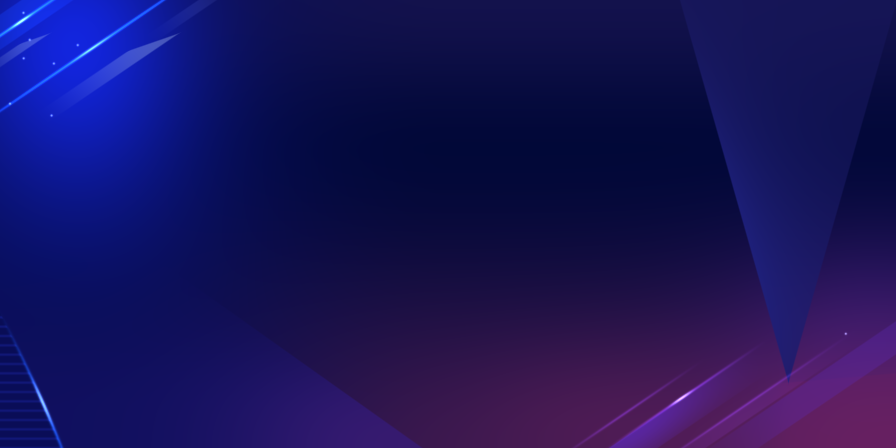
A WebGL 1 fragment shader for this background:

```glsl
precision highp float;

uniform vec2 u_resolution;

const vec3 NIGHT = vec3(0.005, 0.03, 0.22);
const vec3 INDIGO = vec3(0.075, 0.07, 0.30);
const vec3 PLUM = vec3(0.21, 0.09, 0.30);
const vec3 NAVY = vec3(0.03, 0.05, 0.33);
const vec3 ROYAL = vec3(0.06, 0.14, 0.80);
const vec3 AZURE = vec3(0.10, 0.45, 1.00);
const vec3 VIOLET = vec3(0.36, 0.16, 0.72);
const vec3 ROSE = vec3(0.46, 0.14, 0.38);
const vec3 ICE = vec3(0.75, 0.85, 1.00);

float hash(float n) {
  return fract(sin(n * 12.9898) * 43758.5453);
}

float glow(vec2 p, vec2 center, vec2 radius) {
  vec2 d = (p - center) / radius;
  return exp(-dot(d, d));
}

// Antialiased coverage of a signed distance, positive inside
float fill(float d, float px) {
  return smoothstep(-px, px, d);
}

float band(float x, float low, float high, float px) {
  return fill(x - low, px) * fill(high - x, px);
}

// Soft window along a streak
float span(float x, float center, float halfLength) {
  return 1.0 - smoothstep(0.0, halfLength, abs(x - center));
}

float line(float d, float width, float px) {
  float w = max(width, 0.7 * px);
  return exp(-d * d / (w * w));
}

// Thin line with a hot core; q is (along, across)
vec3 streak(vec2 q, vec2 center, float halfLength, vec3 tint, vec3 core, float px) {
  float body = line(q.y - center.y, 0.003, px);
  float fade = span(q.x, center.x, halfLength);
  float hot = span(q.x, center.x, 0.22 * halfLength);
  return body * (tint * fade + core * hot * hot);
}

// Glass sliver with a slanted tip and a fading tail
float shard(vec2 q, vec2 tip, float height, float px) {
  vec2 r = vec2(tip.x - q.x, q.y - tip.y) / height;
  float shape = band(r.y, 0.0, 1.0, px / height) * fill(r.x / 3.7 - r.y, px / height);
  return shape * (1.0 - smoothstep(1.0, 12.0, r.x));
}

vec3 backdrop(vec2 p) {
  vec3 c = mix(PLUM, NIGHT, smoothstep(-0.05, 0.68, p.y));
  c = mix(c, INDIGO, smoothstep(0.66, 1.02, p.y));
  c = mix(c, NAVY, 1.0 - smoothstep(0.15, 1.0, p.x));
  c += 0.45 * ROYAL * glow(p, vec2(0.16, 0.95), vec2(0.24, 0.26));
  return c + 0.30 * ROYAL * glow(p, vec2(0.18, 0.75), vec2(0.28, 0.32));
}

void main() {
  float px = 1.0 / u_resolution.y;
  vec2 p = gl_FragCoord.xy * px;
  p.x *= 2.0 * u_resolution.y / u_resolution.x;
  vec2 q = vec2(dot(p, vec2(0.827, 0.562)), dot(p, vec2(-0.562, 0.827)));
  vec3 c = backdrop(p);

  // Lower left wedge
  float wedge = fill(dot(p - vec2(0.943, 0.0), vec2(-0.579, -0.815)), px);
  vec3 wedgeTint = mix(vec3(0.06, 0.06, 0.37), vec3(0.20, 0.10, 0.44),
                       glow(p, vec2(0.85, 0.0), vec2(0.35, 0.25)));
  c = mix(c, wedgeTint, wedge * (1.0 - smoothstep(0.08, 0.45, p.y)));

  // Lower right warmth
  c = mix(c, VIOLET, 0.35 * glow(p, vec2(1.95, 0.22), vec2(0.32, 0.25)));
  c = mix(c, ROSE, 0.75 * glow(p, vec2(2.0, 0.0), vec2(0.42, 0.24)));
  c = mix(c, ROSE, 0.35 * glow(p, vec2(1.35, 0.05), vec2(0.35, 0.2)));

  // Beam opening upward from its apex
  vec2 b = p - vec2(1.76, 0.146);
  float beam = fill(0.273 * b.y - 0.962 * abs(b.x), px);
  float leftGlow = exp(-6.0 * max(0.962 * b.x + 0.273 * b.y, 0.0));
  vec3 beamTint = mix(vec3(0.09, 0.09, 0.36), vec3(0.12, 0.13, 0.50),
                      leftGlow * span(p.y, 0.45, 0.6));
  c = mix(c, beamTint, beam * mix(0.55, 0.9, leftGlow));
  float facet = fill(0.087 * b.x - b.y, px) * smoothstep(-0.06, 0.02, b.x);
  c = mix(c, vec3(0.40, 0.12, 0.38), 0.4 * facet);

  // Lower right diagonal panels and streaks
  float panel = band(q.y, -0.825, -0.764, px) * span(q.x, 1.2, 0.36);
  c = mix(c, VIOLET, 0.75 * panel * smoothstep(-0.86, -0.764, q.y));
  c += 0.13 * VIOLET * band(q.y, -0.885, -0.856, px) * span(q.x, 1.4, 0.35);
  c = mix(c, VIOLET, 0.32 * band(q.y, -0.951, -0.89, px) * smoothstep(1.2, 1.55, q.x));
  c += streak(q, vec2(1.321, -0.763), 0.24, 0.6 * VIOLET, 0.7 * ICE, px);
  c += streak(q, vec2(1.20, -0.720), 0.22, 0.4 * VIOLET, vec3(0.0), px);
  c += streak(q, vec2(1.42, -0.856), 0.32, 0.35 * VIOLET, vec3(0.0), px);

  // Upper left streaks and slivers
  c += 0.12 * AZURE * band(q.y, 0.735, 0.80, px) * span(q.x, 0.58, 0.3);
  c += 0.07 * ICE * band(q.y, 0.555, 0.578, px) * span(q.x, 0.92, 0.14);
  c += streak(q, vec2(0.672, 0.622), 0.42, 0.9 * AZURE, 0.5 * ICE, px);
  c += streak(q, vec2(0.575, 0.761), 0.22, AZURE, 0.8 * ICE, px);
  c = mix(c, ICE, 0.32 * shard(q, vec2(0.85, 0.541), 0.031, px));
  c = mix(c, ICE, 0.28 * shard(q, vec2(0.611, 0.703), 0.018, px));

  // Striped corner behind a curved glowing rim
  float rim = 0.138 - 0.4 * p.y - 0.19 * p.y * p.y - p.x;
  float stripe = smoothstep(0.25, 0.5, abs(fract(p.y * 48.0) - 0.5));
  c = mix(c, mix(NAVY, vec3(0.07, 0.10, 0.50), stripe), 0.75 * fill(rim, px));
  float hot = span(p.y, 0.1, 0.09);
  c += line(rim, 0.004, px) * (0.55 * AZURE * span(p.y, 0.08, 0.24) + 0.6 * ICE * hot * hot);

  // Scattered sparks
  for (int i = 0; i < 7; i++) {
    float n = float(i) + 1.0;
    vec2 spot = vec2(0.22 * hash(n), 0.72 + 0.27 * hash(n + 31.0));
    c += 0.6 * ICE * line(length(p - spot), 0.0025, px);
  }
  c += 0.6 * ICE * line(length(p - vec2(1.888, 0.255)), 0.0025, px);

  gl_FragColor = vec4(clamp(c, 0.0, 1.0), 1.0);
}
```
